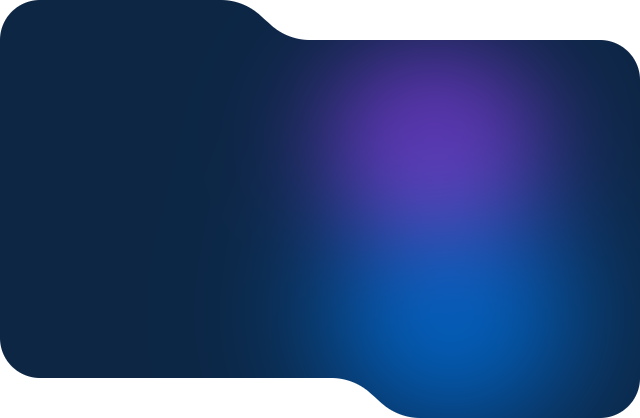
This background is drawn by a WebGL 2 fragment shader. Its source:

```glsl
#version 300 es
precision highp float;
// A navy panel with stepped, rounded edges on white, lit by a violet and a blue glow.
uniform vec2 u_resolution;
out vec4 fragColor;

const vec3 WHITE = vec3(1.0);
const vec3 NAVY = vec3(0.047, 0.149, 0.267);
const vec3 BLUE = vec3(0.010, 0.355, 0.700);
const vec3 VIOLET = vec3(0.340, 0.196, 0.650);
const vec3 OVERLAP = vec3(0.0, 0.15, 0.20);

const float STEP_HALF = 0.03125;   // half the height of an edge step
const float STEP_REACH = 0.0697;   // half the width of an edge step
const float STEP_LINE = 0.0099;    // half the width of its straight part
const float BEND_RADIUS = 0.0911;
const float CORNER_RADIUS = 0.0625;

float roundedBox(vec2 p, vec2 halfSize, float radius) {
  vec2 q = abs(p) - halfSize + radius;
  return length(max(q, 0.0)) + min(max(q.x, q.y), 0.0) - radius;
}

// Height of an S-shaped step: two arcs joined by a straight slope.
float stepCurve(float x) {
  float u = abs(x);
  float d = clamp(STEP_REACH - u, 0.0, STEP_REACH - STEP_LINE);
  float arc = STEP_HALF - BEND_RADIUS + sqrt(BEND_RADIUS * BEND_RADIUS - d * d);
  float slope = 0.895 * max(STEP_LINE - u, 0.0);
  return sign(x) * (arc - slope);
}

// Approximate signed distance below a stepped edge.
float stepDistance(vec2 p, vec2 middle) {
  float x = p.x - middle.x;
  float d = clamp(STEP_REACH - abs(x), 0.0, STEP_REACH - STEP_LINE);
  float steepness = sqrt(1.0 - d * d / (BEND_RADIUS * BEND_RADIUS));
  return (p.y - middle.y - stepCurve(x)) * steepness;
}

float panelDistance(vec2 p, float height) {
  float shift = p.x < 0.5 ? -STEP_HALF : STEP_HALF;
  vec2 halfSize = vec2(0.5, 0.5 * height - STEP_HALF);
  float box = roundedBox(p - vec2(0.5, 0.5 * height + shift), halfSize, CORNER_RADIUS);
  float top = -stepDistance(p, vec2(0.4147, STEP_HALF));
  float bottom = stepDistance(p, vec2(0.5872, height - STEP_HALF));
  return max(box, max(top, bottom));
}

float glow(vec2 p, vec2 center, vec2 radius, float falloff) {
  return exp(-pow(length((p - center) / radius), falloff));
}

void main() {
  // One unit is the canvas width; y runs down from the top.
  float height = u_resolution.y / u_resolution.x;
  float pixel = 1.0 / u_resolution.x;
  vec2 p = vec2(gl_FragCoord.x, u_resolution.y - gl_FragCoord.y) * pixel;

  // Layered glows, brighter where they overlap
  float blue = glow(p, vec2(0.705, 0.490), vec2(0.218, 0.208), 2.2);
  float violet = glow(p, vec2(0.678, 0.223), vec2(0.189, 0.172), 2.4);
  vec3 color = mix(NAVY, BLUE, blue);
  color = mix(color, VIOLET, violet) + OVERLAP * blue * violet;

  // Panel outline
  float coverage = clamp(0.5 - panelDistance(p, height) / pixel, 0.0, 1.0);
  fragColor = vec4(mix(WHITE, color, coverage), 1.0);
}
```
